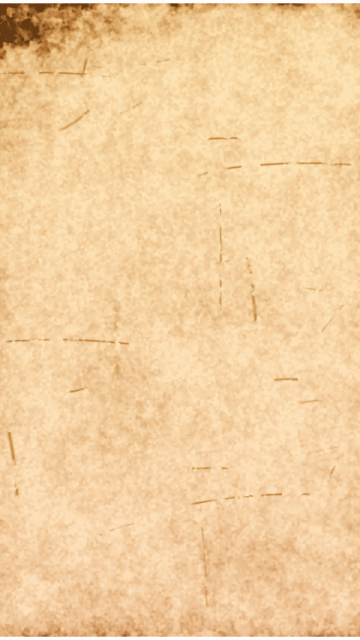
Write a WebGL 2 fragment shader that draws this texture.

```glsl
#version 300 es
precision highp float;
// Aged parchment: a tone value is summed from blended cellular noise, burnt
// borders and soft stains, then mapped through a tan-to-brown colour ramp.
// Broken, slightly bent scratches are laid over it, between thin white margins.
uniform vec2 u_resolution;
out vec4 fragColor;

const vec3 PAPER_LIGHT = vec3(0.99, 0.88, 0.71);
const vec3 PAPER = vec3(0.96, 0.82, 0.63);
const vec3 TAN = vec3(0.92, 0.75, 0.54);
const vec3 OCHRE = vec3(0.85, 0.64, 0.40);
const vec3 BROWN = vec3(0.71, 0.46, 0.23);
const vec3 BURNT = vec3(0.40, 0.22, 0.09);
const vec3 SCRATCH = vec3(0.72, 0.45, 0.13);
const vec3 MARGIN = vec3(1.0, 0.99, 0.99);

vec3 hash3(vec2 p) {
  vec3 q = fract(p.xyx * vec3(0.1031, 0.1030, 0.0973));
  q += dot(q, q.yxz + 33.33);
  return fract((q.xxy + q.yzz) * q.zyx);
}

// Cellular noise whose cell values blend by distance, centred on zero.
float cellNoise(vec2 p) {
  vec2 cell = floor(p), local = fract(p);
  float sum = 0.0, total = 0.0;
  for (int y = -1; y <= 1; y++) {
    for (int x = -1; x <= 1; x++) {
      vec2 o = vec2(x, y);
      vec3 h = hash3(cell + o + 57.0);
      vec2 d = o + h.xy - local;
      float w = exp(-6.0 * dot(d, d));
      sum += w * h.z;
      total += w;
    }
  }
  return sum / total - 0.5;
}

// Soft elliptical stain.
float stain(vec2 uv, vec2 centre, vec2 radius) {
  vec2 d = (uv - centre) / radius;
  return exp(-dot(d, d));
}

float fade(float dist, float reach) {
  return exp(-max(dist, 0.0) / reach);
}

// Bent line from a to b, in canvas fractions; thin at its ends.
float scratch(vec2 p, float aspect, vec2 a, vec2 b, float bend, float width) {
  vec2 start = a * vec2(1.0, aspect);
  vec2 dir = b * vec2(1.0, aspect) - start;
  float len = length(dir);
  dir /= len;
  vec2 rel = p - start;
  float h = dot(rel, dir) / len;
  float k = clamp(h, 0.0, 1.0);
  float side = dot(rel, vec2(-dir.y, dir.x)) - bend * 4.0 * k * (1.0 - k);
  float ends = smoothstep(0.0, 0.06, h) * smoothstep(1.0, 0.94, h);
  return ends * exp(-side * side / (width * width));
}

// The long, distinct scratches.
float mainScratches(vec2 p, float s) {
  float m = 0.0;
  m += scratch(p, s, vec2(0.62, 0.736), vec2(0.99, 0.742), 0.010, 0.003);
  m += scratch(p, s, vec2(0.57, 0.783), vec2(0.70, 0.784), 0.001, 0.003);
  m += scratch(p, s, vec2(0.61, 0.695), vec2(0.611, 0.51), 0.003, 0.003) * 0.8;
  m += scratch(p, s, vec2(0.682, 0.615), vec2(0.711, 0.492), 0.004, 0.005);
  m += scratch(p, s, vec2(0.01, 0.466), vec2(0.37, 0.462), 0.009, 0.003);
  m += scratch(p, s, vec2(0.322, 0.535), vec2(0.325, 0.41), 0.002, 0.010) * 0.5;
  m += scratch(p, s, vec2(0.52, 0.211), vec2(0.99, 0.223), 0.018, 0.003);
  m += scratch(p, s, vec2(0.022, 0.332), vec2(0.048, 0.213), 0.005, 0.005);
  m += scratch(p, s, vec2(-0.01, 0.884), vec2(0.33, 0.879), 0.008, 0.003);
  m += scratch(p, s, vec2(0.245, 0.928), vec2(0.225, 0.876), 0.003, 0.004);
  m += scratch(p, s, vec2(0.16, 0.795), vec2(0.25, 0.83), -0.006, 0.004) * 0.7;
  m += scratch(p, s, vec2(0.49, 0.713), vec2(0.58, 0.73), 0.002, 0.004);
  m += scratch(p, s, vec2(0.72, 0.404), vec2(0.83, 0.407), 0.002, 0.004);
  m += scratch(p, s, vec2(0.18, 0.387), vec2(0.27, 0.403), -0.006, 0.003);
  m += scratch(p, s, vec2(0.53, 0.268), vec2(0.65, 0.268), 0.001, 0.003);
  m += scratch(p, s, vec2(0.90, 0.23), vec2(0.955, 0.30), 0.003, 0.003) * 0.7;
  m += scratch(p, s, vec2(0.555, 0.21), vec2(0.575, 0.035), 0.004, 0.003) * 0.5;
  return m;
}

// Short faint scratches scattered over the sheet.
float scatteredScratches(vec2 p, float s) {
  float m = 0.0;
  for (int i = 0; i < 24; i++) {
    vec3 h = hash3(vec2(float(i) * 3.7, 11.0));
    vec3 g = hash3(vec2(float(i) * 5.3, 29.0));
    float angle = mix(-0.2, 1.3, g.x * g.x);
    vec2 reach = vec2(cos(angle), sin(angle) / s) * mix(0.03, 0.11, h.z);
    m += scratch(p, s, h.xy, h.xy + reach, 0.006 * (g.y - 0.5), 0.003) * g.z;
  }
  return m;
}

// Tone 0 is bare light paper, tone 5 is burnt.
vec3 paperRamp(float tone) {
  vec3 c = mix(PAPER_LIGHT, PAPER, clamp(tone, 0.0, 1.0));
  c = mix(c, TAN, clamp(tone - 1.0, 0.0, 1.0));
  c = mix(c, OCHRE, clamp(tone - 2.0, 0.0, 1.0));
  c = mix(c, BROWN, clamp(tone - 3.0, 0.0, 1.0));
  return mix(c, BURNT, clamp(tone - 4.0, 0.0, 1.0));
}

void main() {
  vec2 uv = gl_FragCoord.xy / u_resolution;
  float aspect = u_resolution.y / u_resolution.x;
  vec2 p = uv * vec2(1.0, aspect);

  // Mottling from broad patches to paper grain
  float blotch = cellNoise(p * 7.0) + 0.7 * cellNoise(p * 17.0 + 5.0);
  float fibre = cellNoise(p * vec2(38.0, 15.0) + 9.0);
  float fine = cellNoise(p * 48.0 + 3.0);
  float grain = cellNoise(p * 120.0);
  float tone = 0.72 + 0.6 * blotch + 0.5 * fibre + 0.9 * fine + 1.4 * grain;

  // Burnt borders and stains
  float top = 0.995 - uv.y, ragged = 1.0 + 0.9 * blotch + 0.6 * fine;
  float burn = 2.3 * fade(top, 0.010) + 0.7 * fade(top, 0.05);
  burn += 1.2 * fade(uv.y - 0.005, 0.018) + 0.9 * fade(uv.y, 0.075);
  burn += 0.8 * fade(uv.x, 0.035) * (0.4 + uv.y) + 0.5 * fade(1.0 - uv.x, 0.03);
  burn += 2.0 * stain(uv, vec2(0.07, 0.97), vec2(0.24, 0.06));
  burn += 0.6 * stain(uv, vec2(0.10, 0.86), vec2(0.22, 0.09));
  burn += 0.4 * stain(uv, vec2(0.60, 0.51), vec2(0.20, 0.06));
  burn += 0.4 * stain(uv, vec2(0.32, 0.38), vec2(0.13, 0.10));
  burn += 0.4 * stain(uv, vec2(0.75, 0.12), vec2(0.28, 0.07));
  tone += burn * max(ragged, 0.2);
  tone -= 0.4 * stain(uv, vec2(0.62, 0.85), vec2(0.35, 0.10));
  tone -= 0.3 * stain(uv, vec2(0.80, 0.36), vec2(0.25, 0.12));

  // Yellower above, rosier below
  vec3 colour = paperRamp(tone);
  colour += vec3(0.0, 0.008, -0.016) * (uv.y * 2.0 - 1.0);

  // Scratches, broken up by the grain
  float wear = smoothstep(-0.25, 0.3, cellNoise(p * 42.0 + 21.0) + 0.4 * grain);
  float marks = mainScratches(p, aspect) + 0.5 * scatteredScratches(p, aspect);
  colour = mix(colour, SCRATCH, clamp(marks * wear, 0.0, 1.0) * 0.75);

  // White margins above and below
  float edge = min(uv.y, 1.0 - uv.y);
  float soft = 0.7 / u_resolution.y;
  colour = mix(MARGIN, colour, smoothstep(0.0052 - soft, 0.0052 + soft, edge));
  fragColor = vec4(clamp(colour, 0.0, 1.0), 1.0);
}
```
